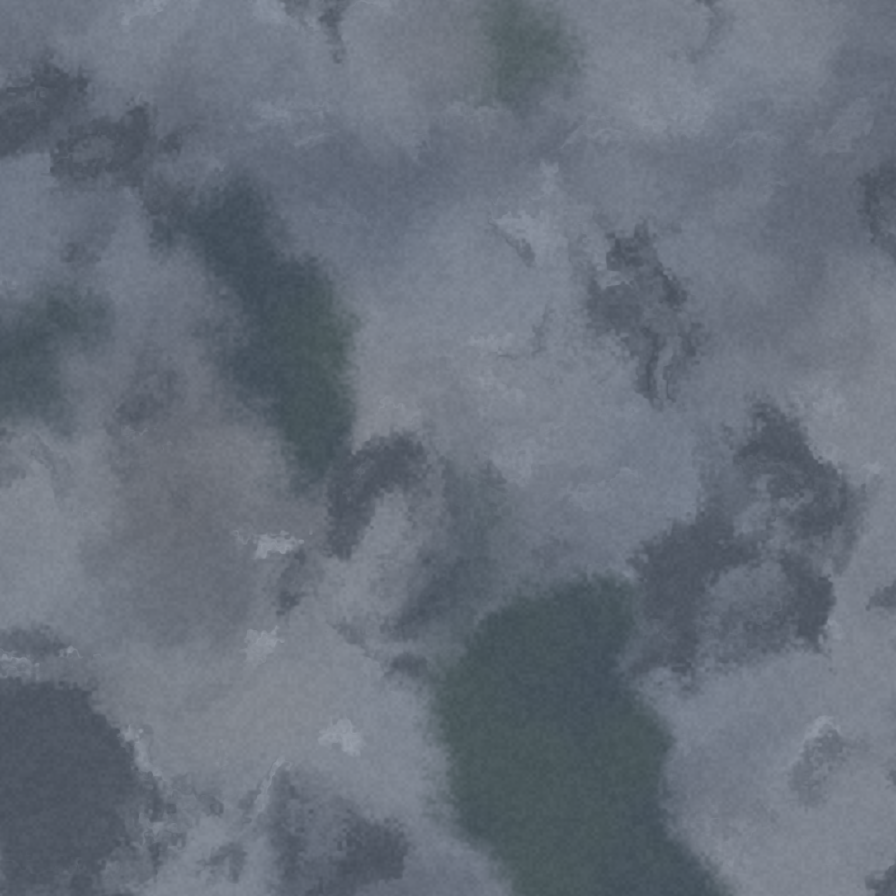
Write a Shadertoy shader that draws this texture.

```glsl
float hash(vec2 p) {
    vec3 q = fract(p.xyx * 0.1031);
    q += dot(q, q.yzx + 33.33);
    return fract((q.x + q.y) * q.z);
}

float noise(vec2 p) {
    vec2 i = floor(p), f = fract(p);
    f = f * f * f * (f * (f * 6.0 - 15.0) + 10.0);
    return mix(mix(hash(i), hash(i + vec2(1, 0)), f.x),
               mix(hash(i + vec2(0, 1)), hash(i + vec2(1, 1)), f.x), f.y);
}

float fbm(vec2 p) {
    float sum = 0.0, amp = 0.53;
    for (int i = 0; i < 4; i++) {
        sum += amp * noise(p);
        p = mat2(0.8, 0.6, -0.6, 0.8) * p * 2.03 + 17.3;
        amp *= 0.5;
    }
    return sum;
}

float capsule(vec2 p, vec2 a, vec2 b, float radius) {
    vec2 ab = b - a;
    float t = clamp(dot(p - a, ab) / dot(ab, ab), 0.0, 1.0);
    return length(p - a - ab * t) - radius;
}

float softFill(float d, float blur) {
    return 1.0 - smoothstep(-blur, blur, d);
}

void mainImage(out vec4 fragColor, in vec2 fragCoord) {
    vec2 uv = fragCoord / iResolution.xy;

    // Frayed, wandering coordinates for the patch outlines
    vec2 fray = vec2(noise(uv * 190.0), noise(uv * 190.0 + 71.0)) - 0.5;
    vec2 wander = vec2(fbm(uv * 9.0 + 5.0), fbm(uv * 9.0 + 43.0)) - 0.5;
    vec2 p = uv + 0.016 * fray + 0.13 * wander;

    // Cloudy slate ground, paler and warmer toward the lower left
    float cloud = fbm(p * 5.0 + 31.0);
    float corner = softFill(length(uv - vec2(0.16, 0.28)) - 0.2, 0.26);
    vec3 slate = mix(vec3(0.385, 0.412, 0.463), vec3(0.490, 0.518, 0.565),
                     smoothstep(0.22, 0.72, cloud));
    slate += corner * vec3(0.025, 0.018, 0.002);
    slate += vec3(-0.012, 0.0, 0.014) * (fbm(uv * 4.0 + 83.0) - 0.5) * 2.0;

    // Smudges leaning down to the right
    vec2 lean = mat2(0.94, 0.34, -0.34, 0.94) * p * vec2(1.0, 0.85);
    float smudge = smoothstep(0.53, 0.76, fbm(lean * 8.5 + 11.0));
    vec3 color = mix(slate, vec3(0.285, 0.315, 0.360), 0.85 * smudge);

    // Large dark patches along a broken diagonal
    float band = softFill(capsule(p, vec2(0.25, 0.72), vec2(0.33, 0.53), 0.058), 0.032);
    band = max(band, softFill(capsule(p, vec2(0.60, 0.23), vec2(0.69, -0.05), 0.115), 0.035));
    band = max(band, 0.7 * softFill(capsule(p, vec2(0.53, 0.43), vec2(0.54, 0.28), 0.035), 0.045));
    band = max(band, 0.85 * softFill(length(p - vec2(0.03, 0.61)) - 0.07, 0.04));
    band = max(band, 0.8 * softFill(length(p - vec2(0.58, 0.94)) - 0.05, 0.045));
    vec3 deep = mix(vec3(0.265, 0.310, 0.355), vec3(0.285, 0.338, 0.352),
                    smoothstep(0.35, 0.65, fbm(uv * 5.0 + 7.0)));
    color = mix(color, deep, 0.95 * band);

    // Small pale flecks on the open ground
    float fleck = smoothstep(0.62, 0.85, fbm(p * vec2(13.0, 18.0) + 57.0));
    color += 0.13 * fleck * (1.0 - band) * (0.5 + corner);

    // Fine grain
    float grain = noise(uv * 260.0 + 3.0) + 0.6 * noise(uv * 120.0 + 29.0) - 0.8;
    color += 0.034 * grain;

    fragColor = vec4(color, 1.0);
}
```
